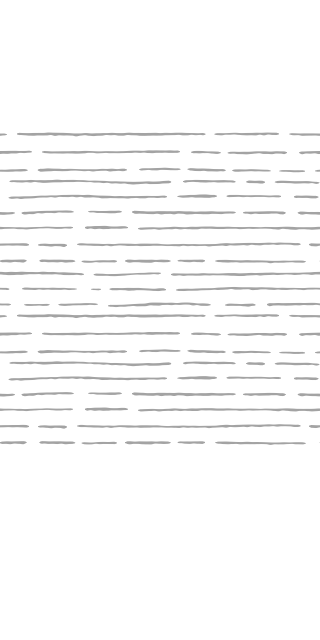
This pattern is drawn by a Shadertoy shader. Its source:

```glsl
// A band of broken, hand-inked grey lines on white paper.
// Twelve uneven rows form a tile that repeats downwards; each row has one long
// stroke, and hashed short dashes fill the rest of its seamless circumference.

const int ROWS = 12;            // rows in one tile
const int DRAWN_ROWS = 21;      // rows in the whole band
const float BAND_TOP = 0.4167;  // all lengths are in canvas widths
const float TILE_HEIGHT = 0.5677;
const float HALF_WIDTH = 0.0035;
const float INK = 0.64;

// Per row: depth below the tile top, start and end of the long stroke.
const vec3 LONG_STROKES[ROWS] = vec3[ROWS](
    vec3(0.004, 0.052, 0.643), vec3(0.060, 0.130, 0.563),
    vec3(0.115, 0.117, 0.398), vec3(0.152, 0.029, 0.536),
    vec3(0.198, 0.026, 0.523), vec3(0.247, 0.411, 0.737),
    vec3(0.294, 0.430, 1.229), vec3(0.346, 0.240, 0.940),
    vec3(0.401, 0.672, 0.956), vec3(0.440, 0.534, 1.263),
    vec3(0.487, 0.549, 1.030), vec3(0.536, 0.336, 0.659));

float hash(vec2 p) {
    vec3 q = fract(p.xyx * vec3(0.1031, 0.1030, 0.0973));
    q += dot(q, q.yzx + 33.33);
    return fract((q.x + q.y) * q.z);
}

// Smooth one-dimensional noise in -1..1, one curve per seed.
float noise(float x, float seed) {
    float cell = floor(x);
    float t = smoothstep(0.0, 1.0, x - cell);
    return 2.0 * mix(hash(vec2(cell, seed)), hash(vec2(cell + 1.0, seed)), t) - 1.0;
}

// Distance inside the interval from a to b, negative outside it.
float inside(float u, float a, float b) {
    return min(u - a, b - u);
}

// Jittered boundary k of the count short dashes that share a span.
float dashBoundary(float k, float count, float seed) {
    float interior = step(0.5, k) * step(k, count - 0.5);
    return (k + interior * 0.7 * (hash(vec2(k, seed + 50.0)) - 0.5)) / count;
}

// Distance from u to the nearest end of the dash containing it.
float dashDepth(float u, float strokeLength, float seed) {
    float depth = inside(u, 0.0, strokeLength);
    float span = 1.0 - strokeLength - 0.03;
    float count = floor((span + 0.03) * 7.0);
    for (float k = 0.0; k < count; k++) {
        float gap = mix(0.018, 0.045, hash(vec2(k, seed + 80.0)));
        float a = strokeLength + span * dashBoundary(k, count, seed) + gap;
        float b = strokeLength + span * dashBoundary(k + 1.0, count, seed);
        depth = max(depth, inside(u, a, b));
    }
    return depth;
}

// Ink coverage of one row; y is measured upwards from its centre line.
float inkRow(float u, float y, float strokeLength, float seed, float pixel) {
    float depth = dashDepth(u, strokeLength, seed);
    float taper = sqrt(clamp(depth / 0.009, 0.0, 1.0));

    // Slow drift, pressure, and a lower edge rougher than the upper one
    y += 0.0035 * noise(u * 5.0, seed + 100.0) + 0.0008 * noise(u * 28.0, seed + 130.0);
    float pressure = HALF_WIDTH * (1.0 + 0.25 * noise(u * 8.0, seed + 160.0));
    float upper = taper * pressure * (1.0 + 0.15 * noise(u * 60.0, seed + 190.0));
    float lower = taper * pressure * (1.0 + 0.35 * noise(u * 75.0, seed + 220.0));

    // Overlap of the stroke with the pixel, in both directions
    float overlap = min(y + 0.5 * pixel, upper) - max(y - 0.5 * pixel, -lower);
    return clamp(overlap / pixel, 0.0, 1.0) * clamp(depth / pixel + 0.5, 0.0, 1.0);
}

void mainImage(out vec4 fragColor, in vec2 fragCoord) {
    float pixel = 1.0 / iResolution.x;
    float x = fragCoord.x * pixel;
    float depthDown = (iResolution.y - fragCoord.y) * pixel - BAND_TOP;

    float ink = 0.0;
    for (int i = 0; i < DRAWN_ROWS; i++) {
        int row = i % ROWS;
        vec3 stroke = LONG_STROKES[row];
        float y = stroke.x + float(i / ROWS) * TILE_HEIGHT - depthDown;
        if (abs(y) > 0.02) continue;
        float u = fract(x - stroke.y);
        ink = max(ink, inkRow(u, y, stroke.z - stroke.y, float(row) + 1.0, pixel));
    }
    fragColor = vec4(vec3(mix(1.0, INK, ink)), 1.0);
}
```
